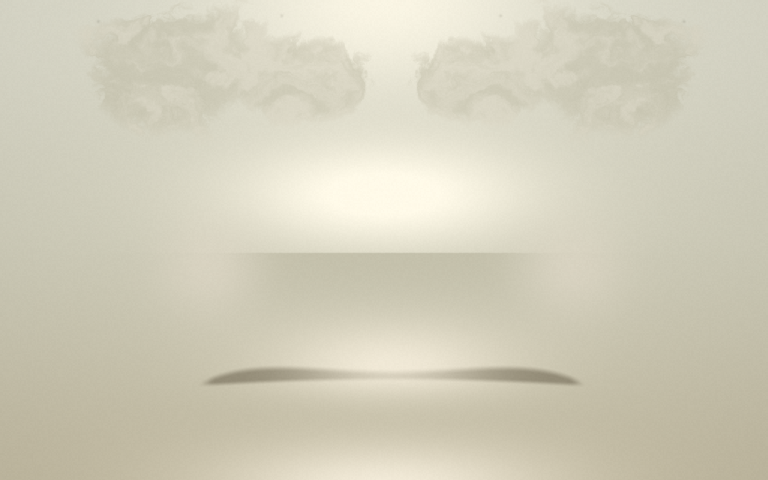
This background is drawn by a Shadertoy shader. Its source:

```glsl
float hash(vec2 p) {
    vec3 q = fract(vec3(p.xyx) * 0.1031);
    q += dot(q, q.yzx + 33.33);
    return fract((q.x + q.y) * q.z);
}

float noise(vec2 p) {
    vec2 cell = floor(p), f = fract(p);
    f = f * f * (3.0 - 2.0 * f);
    return mix(mix(hash(cell), hash(cell + vec2(1, 0)), f.x),
               mix(hash(cell + vec2(0, 1)), hash(cell + vec2(1, 1)), f.x), f.y);
}

float fbm(vec2 p) {
    float sum = 0.0, amplitude = 0.5;
    for (int i = 0; i < 6; i++) {
        sum += amplitude * noise(p);
        p = mat2(1.6, 1.2, -1.2, 1.6) * p + 7.3;
        amplitude *= 0.5;
    }
    return sum;
}

float glow(vec2 offset, vec2 size) {
    offset /= size;
    return exp(-dot(offset, offset));
}

// Ragged smoke: x is the coverage, y the inner density
vec2 smoke(vec2 p) {
    vec2 q = vec2(abs(p.x), p.y);
    vec2 warp = vec2(fbm(q * 9.0), fbm(q * 9.0 + 31.0)) - 0.5;
    float detail = fbm(q * 13.0 + warp * 5.0);
    float outer = 1.0 - length((q - vec2(0.47, 0.86)) / vec2(0.21, 0.15));
    float inner = 1.0 - length((q - vec2(0.19, 0.835)) / vec2(0.18, 0.09));
    float body = max(outer, inner) + (detail - 0.5) * 0.9 + warp.x * 0.5;
    return vec2(smoothstep(0.0, 0.22, body), detail);
}

void mainImage(out vec4 fragColor, in vec2 fragCoord) {
    float pixel = 1.0 / iResolution.y;
    vec2 p = (fragCoord - vec2(0.5 * iResolution.x, 0.0)) * pixel;
    vec3 cream = vec3(1.0, 0.98, 0.912);
    vec3 warm = vec3(0.96, 0.93, 0.86);

    // Wall gradient, darker toward the sides
    vec3 color = mix(vec3(0.735, 0.705, 0.61), vec3(0.795, 0.785, 0.71), smoothstep(-0.1, 0.55, p.y));
    color = mix(color, vec3(0.84, 0.835, 0.775), smoothstep(0.35, 1.0, p.y));
    color *= 1.015 - 0.05 * p.x * p.x;

    // Light from above
    color = mix(color, cream, 0.85 * glow(p - vec2(0.0, 1.0), vec2(0.31, 0.19)));

    // Smoke banks with a few loose specks
    vec2 smokePos = p - vec2(0.015, 0.0);
    vec2 cloud = smoke(smokePos);
    vec3 smokeColor = mix(vec3(0.75, 0.735, 0.65), vec3(0.84, 0.82, 0.75), smoothstep(0.3, 0.7, cloud.y));
    color = mix(color, smokeColor, 0.56 * cloud.x);
    for (int i = 0; i < 2; i++) {
        vec2 speck = vec2(0.61 - 0.382 * float(i), 0.955 + 0.012 * float(i));
        color -= 0.07 * glow(vec2(abs(smokePos.x), p.y) - speck, vec2(0.0035));
    }

    // Main glow, cut off by the horizon
    float above = smoothstep(-pixel, pixel, p.y - 0.473);
    float mainGlow = glow(p - vec2(0.0, 0.595), vec2(0.31, 0.112));
    color = mix(color, cream, above * min(1.15 * mainGlow, 1.0));
    float floorShade = (1.0 - above) * smoothstep(0.38, 0.2, abs(p.x)) * smoothstep(0.28, 0.47, p.y);
    color = mix(color, vec3(0.755, 0.74, 0.655), 0.75 * floorShade);

    // Soft lights on both sides
    vec2 sidePos = vec2(abs(p.x - 0.015) - 0.38, p.y - 0.44);
    color = mix(color, vec3(0.88, 0.85, 0.785), 0.58 * glow(sidePos, vec2(0.105, 0.1)));

    // Lights behind the ledge and at the bottom
    color = mix(color, warm, 0.9 * glow(p - vec2(0.015, 0.235), vec2(0.25, p.y > 0.235 ? 0.095 : 0.065)));
    color = mix(color, warm, 0.95 * glow(p - vec2(0.0, -0.015), vec2(0.35, 0.095)));

    // Curved ledge shadow, strongest at its tips
    float s = abs(p.x - 0.017) / 0.4;
    float top = 0.224 + 0.05 * s * s - 0.074 * s * s * s * s;
    float bottom = 0.211 - 0.013 * s * s;
    float shadow = smoothstep(bottom - 0.007, bottom + 0.005, p.y)
                 * (1.0 - smoothstep(top - 0.007, top + 0.009, p.y));
    shadow *= 1.0 - smoothstep(0.92, 1.02, s);
    color = mix(color, vec3(0.54, 0.51, 0.43), shadow * mix(0.22, 0.85, smoothstep(0.0, 0.85, s)));

    // Fine paper grain
    color += 0.012 * (hash(floor(p * 320.0) + 400.0) - 0.5);
    fragColor = vec4(color, 1.0);
}
```
